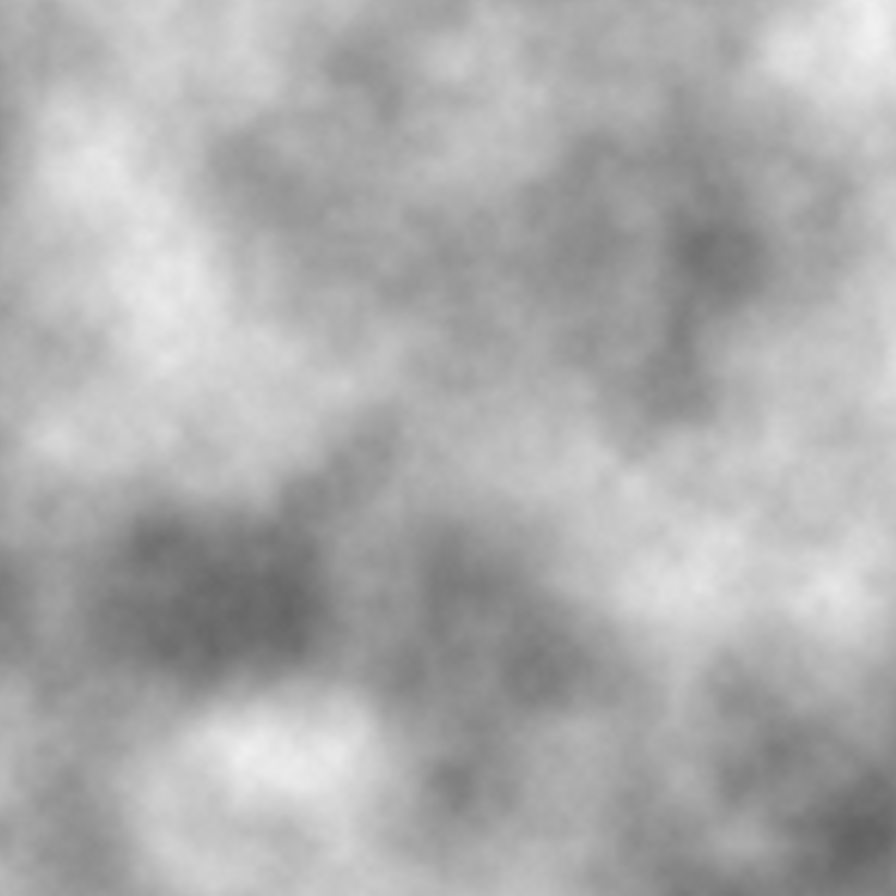
This texture is drawn by a Shadertoy shader. Its source:

```glsl
float hash(vec2 cell) {
    vec3 p = fract(cell.xyx * 0.1031);
    p += dot(p, p.yzx + 33.33);
    return fract((p.x + p.y) * p.z);
}

float valueNoise(vec2 p) {
    vec2 cell = floor(p);
    vec2 f = p - cell;
    vec2 blend = f * f * (3.0 - 2.0 * f);
    float bottom = mix(hash(cell), hash(cell + vec2(1, 0)), blend.x);
    float top = mix(hash(cell + vec2(0, 1)), hash(cell + vec2(1, 1)), blend.x);
    return mix(bottom, top, blend.y);
}

// Octaves halve in size and strength; the sum is centred on zero
float cloudDensity(vec2 p) {
    float density = 0.0;
    float amplitude = 0.5;
    for (int octave = 0; octave < 6; octave++) {
        density += amplitude * (valueNoise(p) - 0.5);
        p = p * 2.0 + vec2(17.3, 41.7);
        amplitude *= 0.5;
    }
    return density;
}

void mainImage(out vec4 fragColor, in vec2 fragCoord) {
    vec2 uv = fragCoord / iResolution.y;
    float density = cloudDensity(uv * 4.6 + vec2(23.5, 61.4));

    // Soft grey clouds, bright on average
    float grey = clamp(0.682 + 0.85 * density, 0.34, 0.94);
    fragColor = vec4(vec3(grey), 1.0);
}
```
